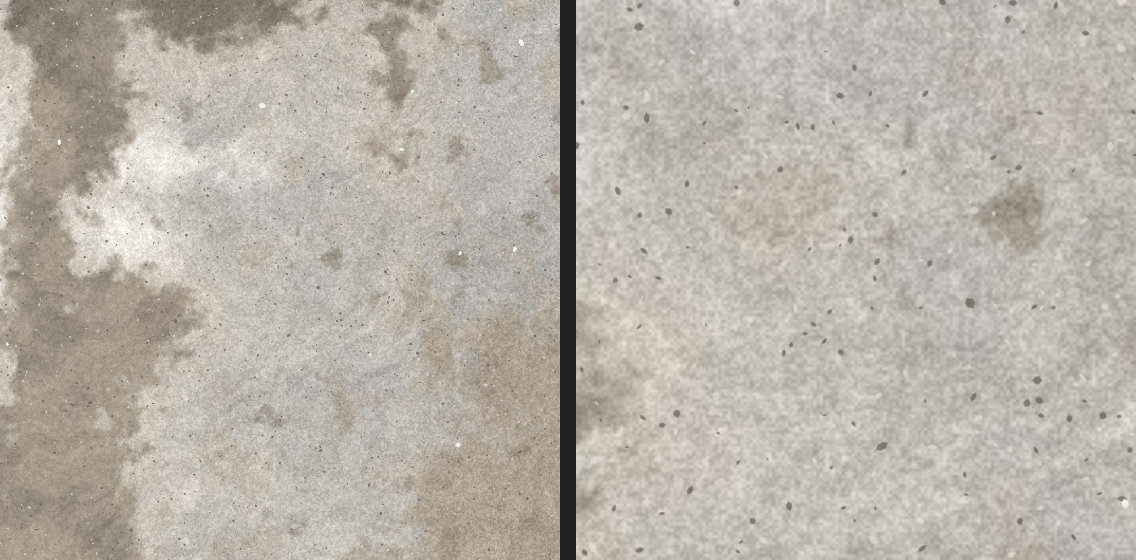
Left: the whole. Right: its middle third, enlarged.
This texture is drawn by a three.js fragment shader. Its source:

```glsl
varying vec2 vUv;

float hash(vec2 p) {
  vec3 q = fract(vec3(p.xyx) * 0.1031);
  q += dot(q, q.yzx + 33.33);
  return fract((q.x + q.y) * q.z);
}

float noise(vec2 p) {
  vec2 i = floor(p), f = fract(p);
  f = f * f * (3.0 - 2.0 * f);
  return mix(mix(hash(i), hash(i + vec2(1.0, 0.0)), f.x),
             mix(hash(i + vec2(0.0, 1.0)), hash(i + 1.0), f.x), f.y);
}

float fbm(vec2 p) {
  float sum = 0.0, amp = 0.5;
  for (int i = 0; i < 5; i++) {
    sum += amp * noise(p);
    p = mat2(1.6, 1.2, -1.2, 1.6) * p + 17.3;
    amp *= 0.5;
  }
  return sum / 0.97;
}

// Approximate depth inside an ellipse, positive within
float blob(vec2 p, vec2 center, vec2 radius) {
  return (1.0 - length((p - center) / radius)) * min(radius.x, radius.y);
}

float wetMud(vec2 p) {
  float d = blob(p, vec2(0.08, 0.44), vec2(0.06, 0.36));
  d = max(d, blob(p, vec2(0.14, 0.90), vec2(0.09, 0.24)));
  d = max(d, blob(p, vec2(0.37, 1.0), vec2(0.17, 0.10)));
  d = max(d, blob(p, vec2(0.09, 0.10), vec2(0.15, 0.27)));
  d = max(d, blob(p, vec2(0.20, 0.43), vec2(0.11, 0.08)));
  return max(d, blob(p, vec2(0.71, 0.88), vec2(0.025, 0.13)));
}

float dryMud(vec2 p) {
  float d = blob(p, vec2(1.0, 0.02), vec2(0.31, 0.27));
  d = max(d, blob(p, vec2(0.93, 0.33), vec2(0.13, 0.17)));
  d = max(d, blob(p, vec2(0.79, 0.40), vec2(0.04, 0.12)));
  return max(d, blob(p, vec2(0.62, 0.25), vec2(0.03, 0.04)));
}

float paleCrust(vec2 p) {
  float d = blob(p, vec2(0.0, 0.65), vec2(0.05, 0.17));
  d = max(d, blob(p, vec2(0.22, 0.59), vec2(0.12, 0.07)));
  return max(d, blob(p, vec2(0.28, 0.71), vec2(0.13, 0.06)));
}

// Jittered angular flecks: x is coverage, y is a random tone
vec2 flecks(vec2 p, float cells, float share, float size) {
  vec2 id = floor(p * cells);
  vec2 jitter = vec2(hash(id + 3.1), hash(id + 8.7));
  vec2 d = (fract(p * cells) - mix(vec2(0.3), vec2(0.7), jitter)) / cells;
  float angle = 6.283 * hash(id + 21.4);
  d = mat2(cos(angle), sin(angle), -sin(angle), cos(angle)) * d;
  d.y *= 1.0 + hash(id + 5.9);
  float radius = size * (0.5 + hash(id + 31.6));
  float reach = max(abs(d.x) * 0.8 + abs(d.y) * 0.6, abs(d.y));
  float shape = 1.0 - smoothstep(radius - 0.0008, radius + 0.0008, reach);
  return vec2(shape * step(hash(id + 47.2), share), hash(id + 61.8));
}

void main() {
  vec2 p = vUv;
  vec2 warp = vec2(fbm(p * 6.0), fbm(p * 6.0 + 40.0)) - 0.5;
  float broad = fbm(p * 8.0 + warp * 2.0 + 9.0);
  float ragged = fbm(p * 38.0 + 5.0) - 0.5;
  float edge = (broad - 0.5) * 0.17 + ragged * 0.09;

  // Pale sand, cooler toward the upper right
  float cool = smoothstep(0.2, 1.1, p.x * 0.5 + p.y * 0.6 + warp.x * 1.3);
  vec3 color = mix(vec3(0.78, 0.76, 0.73), vec3(0.71, 0.70, 0.685), cool);
  color *= 1.0 + (broad - 0.5) * 0.16;
  color = mix(color, vec3(0.74, 0.69, 0.62),
              0.5 * smoothstep(0.52, 0.72, fbm(p * 13.0 + 70.0)));

  // Bleached crust beside the damp ground
  float margin = smoothstep(-0.12, 0.0, wetMud(p) + edge * 0.6);
  color = mix(color, vec3(0.82, 0.78, 0.72), 0.55 * margin);
  float crust = smoothstep(-0.06, 0.08, paleCrust(p) + edge * 0.6);
  color = mix(color, vec3(0.96, 0.945, 0.92), crust);

  // Damp and dry mud, with small stray stains
  float wet = smoothstep(-0.02, 0.025, wetMud(p) + edge);
  float dry = smoothstep(-0.04, 0.05, dryMud(p) + edge * 1.2);
  float stain = smoothstep(0.66, 0.76, fbm(p * 15.0 + 130.0));
  vec3 mud = mix(vec3(0.64, 0.595, 0.53), vec3(0.55, 0.51, 0.465),
                 smoothstep(0.4, 0.65, fbm(p * 11.0 + 25.0)));
  mud *= 1.0 - 0.12 * smoothstep(0.8, 1.0, p.y);
  color = mix(color, vec3(0.665, 0.615, 0.545), dry * 0.85);
  color = mix(color, vec3(0.58, 0.535, 0.475), stain * 0.6);
  color = mix(color, mud, wet * 0.92);

  // Side-lit dents and fine grain
  vec2 bumps = p * 24.0 + warp * 7.0;
  color += (fbm(bumps) - fbm(bumps + vec2(-0.13, 0.16))) * 0.26;
  float grain = noise(p * 290.0) * 0.5 + noise(p * 530.0 + 11.0) * 0.6 - 0.55;
  color += grain * mix(0.19, 0.12, wet);
  color += (noise(p * 130.0) - 0.5) * 0.04;

  // Grit in several sizes, then rare white scraps
  for (int i = 0; i < 3; i++) {
    float level = float(i);
    vec2 grit = flecks(p + level * 0.37, 34.0 + 38.0 * level, 0.1, 0.0022 - 0.0004 * level);
    vec3 tone = mix(vec3(0.36, 0.33, 0.30), vec3(0.90, 0.88, 0.85), step(0.5, grit.y));
    color = mix(color, tone, grit.x * 0.65);
  }
  vec2 scrap = flecks(p + 0.13, 11.0, 0.08, 0.0045);
  color = mix(color, vec3(0.95, 0.94, 0.92), scrap.x);

  gl_FragColor = vec4(clamp(color, 0.0, 1.0), 1.0);
}
```
